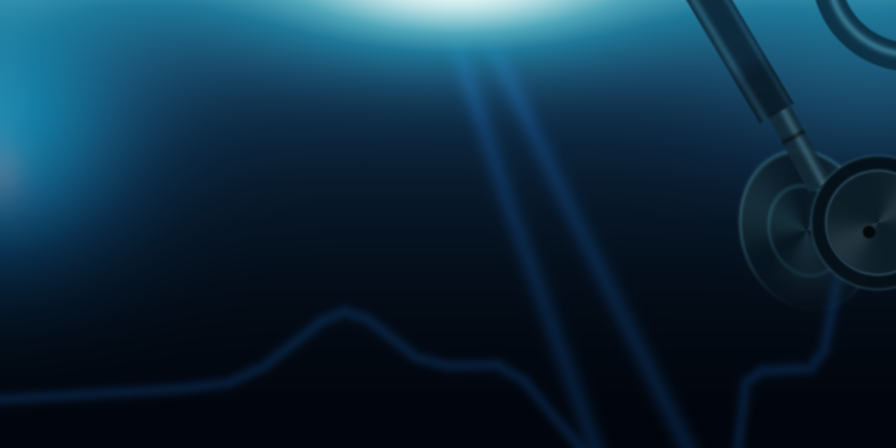
This background is drawn by a Shadertoy shader. Its source:

```glsl
#define DEEP vec3(0.004, 0.020, 0.050)
#define NAVY vec3(0.05, 0.16, 0.26)
#define STEEL vec3(0.10, 0.31, 0.44)
#define TEAL vec3(0.12, 0.47, 0.60)
#define CYAN vec3(0.31, 0.65, 0.73)
#define PALE vec3(0.88, 0.96, 0.96)
#define TRACE vec3(0.022, 0.095, 0.175)
#define TRACE_WIDTH 0.019
#define EDGE 0.004

float glow(vec2 p, vec2 centre, vec2 radius) {
    vec2 q = (p - centre) / radius;
    return exp(-dot(q, q));
}

float segment(vec2 p, vec2 a, vec2 b) {
    vec2 ab = b - a;
    return length(p - a - ab * clamp(dot(p - a, ab) / dot(ab, ab), 0.0, 1.0));
}

float fill(float d) {
    return 1.0 - smoothstep(-EDGE, EDGE, d);
}

float stroke(float d, float width) {
    return exp(-d * d / (width * width));
}

// Light level to colour
vec3 ramp(float light) {
    vec3 c = mix(DEEP, NAVY, clamp(light / 0.25, 0.0, 1.0));
    c = mix(c, STEEL, clamp((light - 0.25) / 0.20, 0.0, 1.0));
    c = mix(c, TEAL, clamp((light - 0.45) / 0.20, 0.0, 1.0));
    c = mix(c, CYAN, clamp((light - 0.65) / 0.15, 0.0, 1.0));
    return mix(c, PALE, clamp((light - 0.80) / 0.22, 0.0, 1.0));
}

vec3 backdrop(vec2 p) {
    float leftGlow = glow(p, vec2(-0.02, 0.68), vec2(0.30, 0.27));
    float light = 0.65 * exp(-3.0 * (1.0 - p.y)) - 0.04;
    light += 0.40 * glow(p, vec2(1.02, 1.0), vec2(0.42, 0.16));
    light += 0.45 * leftGlow;
    light += 0.13 * glow(p, vec2(1.95, 0.82), vec2(0.35, 0.25));
    vec3 c = ramp(light);
    c += leftGlow * vec3(-0.05, 0.02, 0.05);
    c += vec3(0.19, 0.03, 0.0) * glow(p, vec2(0.0, 0.62), vec2(0.06, 0.08));
    return max(c, 0.0);
}

// Pulse line and the two long strokes above it
float pulse(vec2 p) {
    vec2 wave[12] = vec2[12](
        vec2(-0.05, 0.105), vec2(0.40, 0.132), vec2(0.51, 0.145), vec2(0.59, 0.182),
        vec2(0.72, 0.284), vec2(0.77, 0.304), vec2(0.82, 0.288), vec2(0.93, 0.202),
        vec2(1.00, 0.183), vec2(1.11, 0.185), vec2(1.17, 0.150), vec2(1.32, -0.03));
    vec2 rise[6] = vec2[6](
        vec2(1.645, -0.02), vec2(1.665, 0.145), vec2(1.70, 0.172),
        vec2(1.81, 0.178), vec2(1.84, 0.220), vec2(1.875, 0.40));
    float d = 9.0;
    for (int i = 0; i < 11; i++) d = min(d, segment(p, wave[i], wave[i + 1]));
    for (int i = 0; i < 5; i++) d = min(d, segment(p, rise[i], rise[i + 1]));
    float near = segment(p, vec2(1.02, 0.90), vec2(1.13, 0.56));
    near = min(near, segment(p, vec2(1.13, 0.56), vec2(1.34, -0.03)));
    float far = segment(p, vec2(1.10, 0.90), vec2(1.25, 0.58));
    far = min(far, segment(p, vec2(1.25, 0.58), vec2(1.55, -0.03)));
    float beams = stroke(near, TRACE_WIDTH * 1.25) + stroke(far, TRACE_WIDTH * 1.25);
    return 0.8 * stroke(d, TRACE_WIDTH * 0.8) + 0.8 * beams * smoothstep(0.95, 0.76, p.y);
}

// Straight rod in local coordinates: x across, y along
vec2 rodSpace(vec2 p, vec2 a, vec2 b) {
    vec2 dir = normalize(b - a);
    return vec2(dot(p - a, vec2(-dir.y, dir.x)), dot(p - a, dir));
}

vec3 instrument(vec3 c, vec2 p) {
    // Rear disc
    vec2 q = p - vec2(1.80, 0.485);
    q = vec2(q.x * 0.96 + q.y * 0.28, q.y * 0.96 - q.x * 0.28);
    float d = (length(q / vec2(0.145, 0.18)) - 1.0) * 0.15;
    float fade = smoothstep(0.28, 0.48, p.y);
    float sheen = 0.5 + 0.5 * sin(3.0 * atan(q.y, q.x) + 0.6);
    c = mix(c, mix(vec3(0.03, 0.09, 0.13), vec3(0.09, 0.19, 0.23), sheen), fill(d) * fade * 0.85);
    c += vec3(0.08, 0.13, 0.14) * stroke(d, 0.005) * fade;
    c += vec3(0.05, 0.09, 0.10) * stroke(d + 0.065, 0.005) * fade;

    // Metal stem
    vec2 stem = rodSpace(p, vec2(1.735, 0.76), vec2(1.83, 0.585));
    d = max(abs(stem.x) - 0.028, abs(stem.y - 0.10) - 0.10);
    vec3 metal = vec3(0.07, 0.16, 0.21) + vec3(0.14, 0.19, 0.20) * stroke(stem.x - 0.009, 0.009);
    metal *= 1.0 - 0.5 * stroke(stem.y - 0.075, 0.006);
    c = mix(c, metal, fill(d) * 0.9);

    // Straight tube
    vec2 tube = rodSpace(p, vec2(1.565, 1.03), vec2(1.735, 0.745));
    d = max(abs(tube.x) - 0.044, tube.y - 0.33);
    vec3 rubber = vec3(0.045, 0.14, 0.21) + vec3(0.09, 0.17, 0.19) * stroke(tube.x + 0.029, 0.009);
    rubber += vec3(0.05, 0.11, 0.13) * stroke(tube.x - 0.034, 0.007);
    rubber *= mix(1.0, 0.7, smoothstep(0.18, 0.24, tube.y));
    c = mix(c, rubber, fill(d) * 0.92);

    // Curved tube
    float bend = length(p - vec2(2.036, 1.065)) - 0.193;
    vec3 curve = vec3(0.04, 0.17, 0.25) + vec3(0.16, 0.27, 0.28) * stroke(bend + 0.006, 0.009);
    c = mix(c, curve, fill(abs(bend) - 0.032) * 0.9);

    // Front disc: rim, bright ring, brushed face and hub
    q = p - vec2(1.96, 0.503);
    float r = length(q);
    c = mix(c, vec3(0.018, 0.060, 0.095), fill(r - 0.150) * 0.95);
    float brushed = pow(0.5 + 0.5 * cos(2.0 * atan(q.y, q.x) - 1.2), 3.0);
    c = mix(c, vec3(0.045, 0.115, 0.150) + 0.09 * brushed, fill(r - 0.112));
    c += vec3(0.10, 0.16, 0.18) * (stroke(r - 0.116, 0.004) + 0.6 * stroke(r - 0.149, 0.004));
    return mix(c, vec3(0.015, 0.035, 0.055), fill(length(p - vec2(1.94, 0.482)) - 0.014));
}

void mainImage(out vec4 fragColor, in vec2 fragCoord) {
    vec2 p = fragCoord / iResolution.xy * vec2(2.0, 1.0);
    vec3 colour = backdrop(p) + TRACE * pulse(p);
    fragColor = vec4(clamp(instrument(colour, p), 0.0, 1.0), 1.0);
}
```
